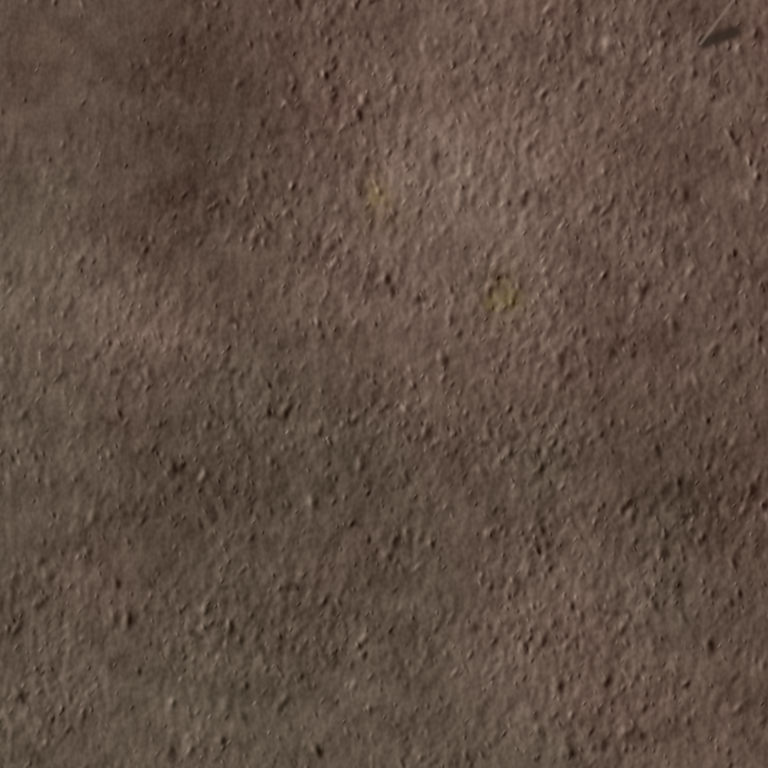
This texture is drawn by a WebGL 2 fragment shader. Its source:

```glsl
#version 300 es
precision highp float;

uniform vec2 u_resolution;
out vec4 fragColor;

const float TAU = 6.28318;
const vec3 DARK_SOIL = vec3(0.265, 0.205, 0.165);
const vec3 PALE_SOIL = vec3(0.52, 0.45, 0.40);

float hash(vec2 p, float seed) {
    vec3 q = fract(vec3(p.xyx) * vec3(0.1031, 0.1030, 0.0973) + seed * 0.137);
    q += dot(q, q.yzx + 33.33);
    return fract((q.x + q.y) * q.z);
}

vec2 gradientAt(vec2 cell, float seed) {
    float angle = TAU * hash(cell, seed);
    return vec2(cos(angle), sin(angle));
}

float gradientNoise(vec2 p, float seed) {
    vec2 i = floor(p), f = fract(p);
    vec2 w = f * f * f * (f * (f * 6.0 - 15.0) + 10.0);
    vec2 e = vec2(1.0, 0.0);
    float a = dot(gradientAt(i, seed), f);
    float b = dot(gradientAt(i + e.xy, seed), f - e.xy);
    float c = dot(gradientAt(i + e.yx, seed), f - e.yx);
    float d = dot(gradientAt(i + e.xx, seed), f - e.xx);
    return mix(mix(a, b, w.x), mix(c, d, w.x), w.y);
}

float fbm(vec2 p, float seed) {
    float sum = 0.0, amplitude = 1.0;
    for (int k = 0; k < 4; k++) {
        sum += amplitude * gradientNoise(p, seed + float(k));
        p = p * 2.03 + 5.7;
        amplitude *= 0.5;
    }
    return sum;
}

float softSpot(vec2 p, vec2 center, vec2 radius) {
    vec2 d = (p - center) / radius;
    return exp(-dot(d, d));
}

// Crumbly ground height, stretched along a slightly leaning vertical
float soilHeight(vec2 p) {
    vec2 q = vec2(p.x - 0.14 * p.y, p.y);
    return gradientNoise(q * vec2(76.0, 50.0), 11.0)
         + 0.5 * gradientNoise(q * vec2(140.0, 92.0), 12.0);
}

float slopeLight(vec2 p, vec2 reach) {
    return soilHeight(p + reach) - soilHeight(p - reach);
}

// Scattered grains: a lit left flank beside a shadowed right flank
float pebbles(vec2 p, float cells, float density, float seed) {
    vec2 q = p * cells, home = floor(q);
    float tone = 0.0;
    for (int y = -1; y <= 1; y++)
    for (int x = -1; x <= 1; x++) {
        vec2 cell = home + vec2(x, y);
        float present = smoothstep(0.0, 0.12, density - hash(cell, seed));
        vec2 jitter = vec2(hash(cell, seed + 1.0), hash(cell, seed + 2.0));
        vec2 d = q - cell - jitter;
        float lean = 0.15 + 0.9 * (hash(cell, seed + 3.0) - 0.5);
        float size = mix(0.20, 0.40, pow(hash(cell, seed + 4.0), 2.0));
        vec2 local = vec2(d.x - lean * d.y, d.y * 0.66) / size;
        float lit = softSpot(local, vec2(-0.42, 0.12), vec2(0.5, 0.6));
        float shadow = softSpot(local, vec2(0.5, -0.2), vec2(0.58, 0.7));
        float strength = mix(0.4, 1.1, hash(cell, seed + 5.0));
        float balance = mix(0.35, 0.9, hash(cell, seed + 6.0));
        tone += present * strength * (balance * lit - (1.35 - balance) * shadow);
    }
    return tone;
}

// Distance to a line segment
float segment(vec2 p, vec2 a, vec2 b) {
    vec2 pa = p - a, ba = b - a;
    return length(pa - ba * clamp(dot(pa, ba) / dot(ba, ba), 0.0, 1.0));
}

void main() {
    vec2 p = gl_FragCoord.xy / u_resolution.y;
    vec2 warped = p + 0.05 * vec2(fbm(p * 5.0, 1.0), fbm(p * 5.0, 2.0));

    // Broad pale and dark areas
    float pale = softSpot(warped, vec2(0.58, 0.76), vec2(0.22, 0.27))
               + 0.8 * softSpot(warped, vec2(0.10, 0.57), vec2(0.18, 0.10))
               + 0.6 * softSpot(warped, vec2(0.76, 0.17), vec2(0.13, 0.16));
    float dim = softSpot(warped, vec2(0.30, 0.84), vec2(0.15, 0.24))
              + 0.6 * softSpot(warped, vec2(0.36, 0.36), vec2(0.28, 0.15))
              + 0.6 * softSpot(warped, vec2(0.92, 0.38), vec2(0.18, 0.24));
    float tone = 0.43 + 0.28 * pale - 0.27 * dim;
    tone += 0.18 * fbm(p * 7.0, 20.0) + 0.22 * fbm(p * 26.0, 25.0);

    // Relief, calmer in the upper left
    float calm = softSpot(p, vec2(0.08, 0.86), vec2(0.32, 0.36));
    float rough = clamp(0.78 + 0.3 * pale - 0.4 * calm + 0.6 * fbm(p * 8.0, 30.0), 0.25, 1.25);
    tone += 0.44 * rough * slopeLight(p, vec2(0.0026, -0.0008));
    tone += 0.85 * pebbles(p, 44.0, 0.42 * rough, 40.0);
    tone += 0.62 * pebbles(p + 0.37, 74.0, 0.50 * rough, 50.0);
    tone += 0.16 * gradientNoise(p * vec2(210.0, 150.0), 60.0);

    // Sparse dark pits
    float pit = smoothstep(0.36, 0.6, gradientNoise(p * vec2(38.0, 32.0), 70.0));
    tone -= 0.4 * pit * rough;
    vec3 color = mix(DARK_SOIL, PALE_SOIL, clamp(tone, -0.5, 1.5));

    // Reddish and olive drifts with two broken mossy stains
    float warmth = 0.9 * (p.x + p.y - 0.95) + 0.5 * pale + 0.8 * fbm(p * 4.0, 80.0);
    color += vec3(0.018, -0.005, 0.002) * clamp(warmth, -1.0, 1.0);
    float moss = softSpot(warped, vec2(0.49, 0.725), vec2(0.025, 0.035))
               + softSpot(warped, vec2(0.655, 0.62), vec2(0.020, 0.030));
    moss *= clamp(0.7 + fbm(p * 45.0, 90.0), 0.0, 1.0);
    color += vec3(0.020, 0.025, -0.05) * moss;

    // Dry blade with its shadow in the corner
    float bladeShadow = segment(p, vec2(0.918, 0.945), vec2(0.955, 0.958));
    float blade = segment(p, vec2(0.912, 0.943), vec2(0.955, 1.0));
    color = mix(color, DARK_SOIL * 0.7, 0.8 * (1.0 - smoothstep(0.003, 0.013, bladeShadow)));
    color = mix(color, PALE_SOIL * 0.95, 0.7 * (1.0 - smoothstep(0.0008, 0.0035, blade)));

    fragColor = vec4(clamp(color, 0.0, 1.0), 1.0);
}
```
